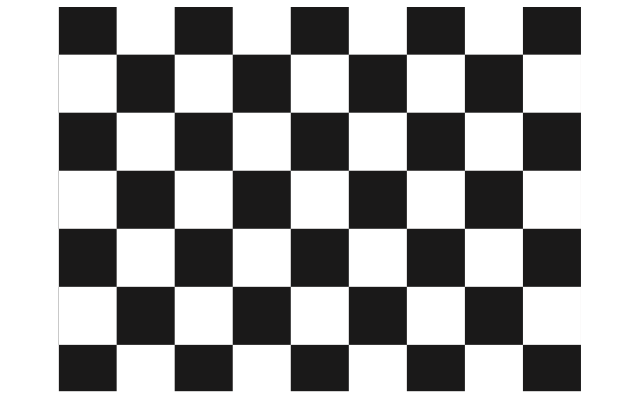
A Shadertoy shader for this pattern:

```glsl
// Checkerboard of nine columns and seven rows on a white ground, its outer rows trimmed.
// Each axis is a triangle wave giving the signed distance to the nearest cell edge;
// the product of the two box-filtered signs picks dark or light cells.

const vec3 PAPER = vec3(1.0);
const vec3 INK = vec3(0.102, 0.098, 0.098);

// Lengths in canvas heights, measured from the canvas centre
const float CELL = 0.1451;
const vec2 BOARD_CENTRE = vec2(-0.0005, 0.0006);
const float HALF_COLUMNS = 4.5;
const float TOP = 0.4825;
const float BOTTOM = -0.4780;

// Signed distance to the nearest cell edge, positive in even cells
vec2 cellWave(vec2 p) {
    return abs(mod(p, 2.0) - 1.0) - 0.5;
}

// Share of a pixel lying on the positive side of an edge
vec2 coverage(vec2 dist, float pixel) {
    return clamp(dist / pixel + 0.5, 0.0, 1.0);
}

// Share of dark cells under a pixel; p and pixel are in cells
float darkCells(vec2 p, float pixel) {
    vec2 side = 2.0 * coverage(cellWave(p), pixel) - 1.0;
    return 0.5 - 0.5 * side.x * side.y;
}

// Filtered axis-aligned rectangle
float rectangle(vec2 p, vec2 low, vec2 high, float pixel) {
    vec2 inside = coverage(min(p - low, high - p), pixel);
    return inside.x * inside.y;
}

void mainImage(out vec4 fragColor, in vec2 fragCoord) {
    float pixel = 1.0 / iResolution.y;
    vec2 p = (fragCoord - 0.5 * iResolution.xy) * pixel - BOARD_CENTRE;

    // Board pattern
    float dark = darkCells(p / CELL, pixel / CELL);

    // Trim to the board outline
    float halfWidth = HALF_COLUMNS * CELL;
    vec2 low = vec2(-halfWidth, BOTTOM - BOARD_CENTRE.y);
    vec2 high = vec2(halfWidth, TOP - BOARD_CENTRE.y);
    dark *= rectangle(p, low, high, pixel);

    fragColor = vec4(mix(PAPER, INK, dark), 1.0);
}
```
